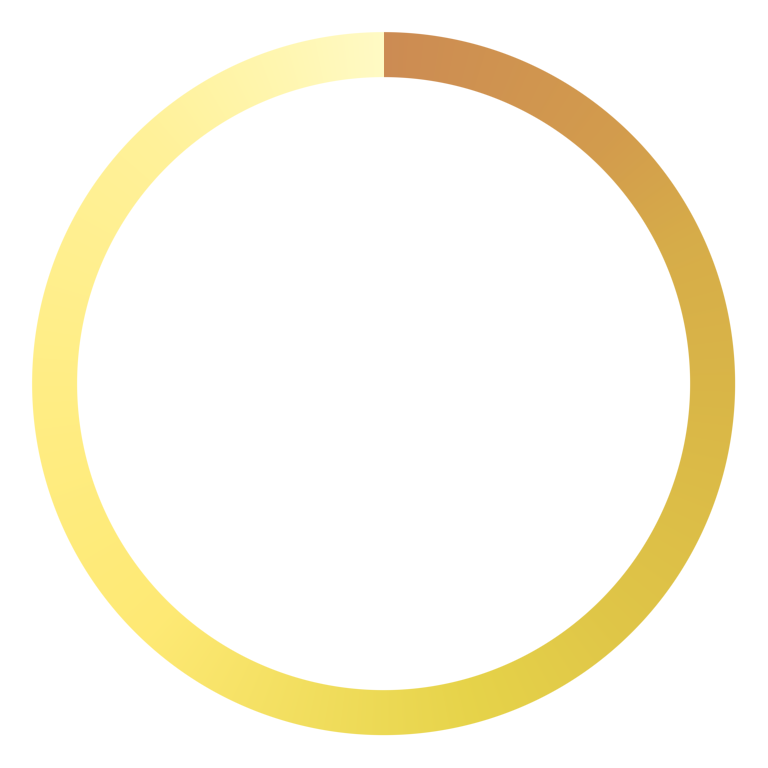
Write a three.js fragment shader that draws this background.

```glsl
// Draws a golden ring on white, its colour sweeping clockwise from copper to pale cream.
varying vec2 vUv;

const float TAU = 6.283185;
const vec3 COPPER = vec3(0.80, 0.545, 0.325);
const vec3 CREAM = vec3(1.0, 0.98, 0.77);

// Blend in the next colour stop between two turns of the sweep
vec3 addStop(vec3 color, vec3 next, float from, float to, float turn) {
  return mix(color, next, clamp((turn - from) / (to - from), 0.0, 1.0));
}

// Conic gradient, turn = 0 at the top and growing clockwise to 1
vec3 goldSweep(float turn) {
  vec3 color = COPPER;
  color = addStop(color, vec3(0.825, 0.61, 0.30), 0.0, 0.12, turn);
  color = addStop(color, vec3(0.84, 0.675, 0.285), 0.12, 0.18, turn);
  color = addStop(color, vec3(0.85, 0.71, 0.28), 0.18, 0.25, turn);
  color = addStop(color, vec3(0.875, 0.775, 0.28), 0.25, 0.38, turn);
  color = addStop(color, vec3(0.90, 0.825, 0.285), 0.38, 0.455, turn);
  color = addStop(color, vec3(0.925, 0.85, 0.33), 0.455, 0.50, turn);
  color = addStop(color, vec3(0.995, 0.914, 0.455), 0.50, 0.62, turn);
  color = addStop(color, vec3(1.0, 0.93, 0.52), 0.62, 0.75, turn);
  color = addStop(color, vec3(1.0, 0.945, 0.60), 0.75, 0.88, turn);
  color = addStop(color, vec3(1.0, 0.965, 0.69), 0.88, 0.95, turn);
  return addStop(color, CREAM, 0.95, 1.0, turn);
}

void main() {
  // Ring coverage from its distance to the centre line
  vec2 p = vUv - vec2(0.4995, 0.5005);
  float ringDistance = abs(length(p) - 0.4284) - 0.0293;
  float coverage = 1.0 - smoothstep(-0.001, 0.001, ringDistance);

  // Colour by angle, with a softened seam at the top
  vec2 q = vUv - 0.5;
  vec3 gold = goldSweep(fract(atan(q.x, q.y) / TAU));
  float seam = step(0.0, q.y) * (1.0 - smoothstep(0.0003, 0.0009, abs(q.x)));
  gold = mix(gold, mix(CREAM, COPPER, smoothstep(-0.0009, 0.0009, q.x)), seam);

  gl_FragColor = vec4(mix(vec3(1.0), gold, coverage), 1.0);
}
```
